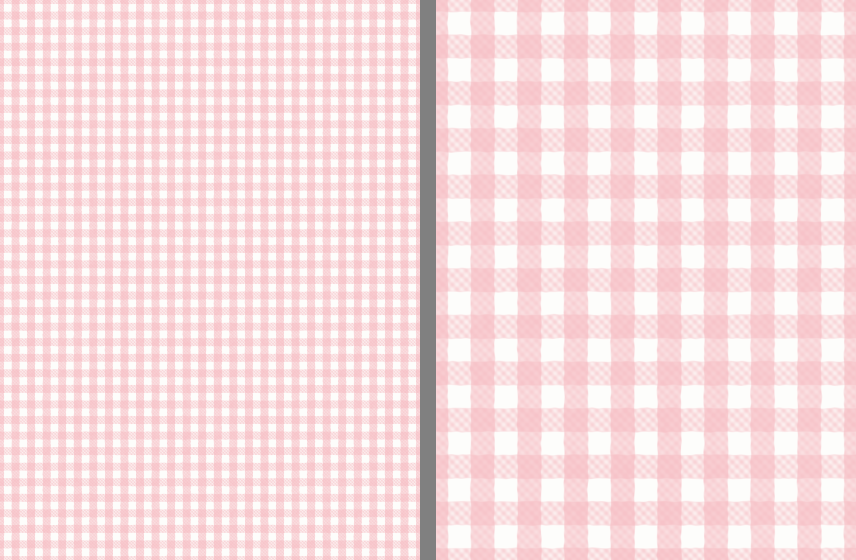
Left, the full canvas; right, a detail of the centre.
Give the GLSL for this pattern, as a Shadertoy shader.

```glsl
// Pale rose gingham cloth: woven checks with fine twill hatching and soft thread variation.

const float TAU = 6.2831853;
const vec2 CHECKS = vec2(27.0, 36.0);      // whole repeats across and down
const float BAND_WIDTH = 0.51;             // dyed share of each repeat
const float TWILL_COUNT = 5.0;             // hatch lines per repeat
const vec3 COTTON = vec3(0.992, 0.992, 0.984);
const vec3 ROSE = vec3(0.970, 0.778, 0.798);

// Unit gradient at a lattice point that wraps after the given period
vec2 latticeGradient(vec2 point, vec2 period) {
    vec2 p = mod(point, period);
    vec3 h = fract(p.xyx * vec3(0.1031, 0.1030, 0.0973));
    h += dot(h, h.yzx + 33.33);
    float angle = TAU * fract((h.x + h.y) * h.z);
    return vec2(cos(angle), sin(angle));
}

// Periodic gradient noise, roughly -0.7 to 0.7
float gradientNoise(vec2 p, vec2 period) {
    vec2 i = floor(p);
    vec2 f = fract(p);
    vec2 s = f * f * f * (f * (f * 6.0 - 15.0) + 10.0);
    vec2 e = vec2(1.0, 0.0);
    float a = dot(latticeGradient(i, period), f);
    float b = dot(latticeGradient(i + e.xy, period), f - e.xy);
    float c = dot(latticeGradient(i + e.yx, period), f - e.yx);
    float d = dot(latticeGradient(i + e.xx, period), f - e.xx);
    return mix(mix(a, b, s.x), mix(c, d, s.x), s.y);
}

// Coverage of a dyed band centred on every whole coordinate
float dyedBand(float x, float width, float softness) {
    float fromCentre = abs(fract(x + 0.5) - 0.5);
    return 1.0 - smoothstep(-softness, softness, fromCentre - 0.5 * width);
}

// Crossing diagonals, faded out where they are too fine to resolve
float twill(vec2 p, float count, float pixel) {
    float rising = sin(TAU * count * (p.x + p.y));
    float falling = sin(TAU * count * (p.x - p.y));
    float visible = 1.0 - smoothstep(0.36, 0.55, count * pixel);
    return (0.6 * rising + 0.4 * falling) * visible;
}

void mainImage(out vec4 fragColor, in vec2 fragCoord) {
    vec2 cloth = fragCoord / iResolution.xy * CHECKS;
    float pixel = max(CHECKS.x / iResolution.x, CHECKS.y / iResolution.y);

    // Fine fibre grain and slow variation from check to check
    float grain = gradientNoise(cloth * 5.0, CHECKS * 5.0);
    float tension = gradientNoise(cloth / 3.0, CHECKS / 3.0);

    // Upright and level bands with slightly uneven edges
    float softness = max(0.6 * pixel, 0.02);
    float width = BAND_WIDTH + 0.05 * grain;
    float warp = dyedBand(cloth.x, width, softness);
    float weft = dyedBand(cloth.y, width, softness);
    float crossing = warp * weft;

    // Upright bands are denser; level bands show more hatch
    float dye = 0.71 * warp + 0.52 * weft - 0.26 * crossing;
    float hatchDepth = 0.13 * warp + 0.25 * weft - 0.30 * crossing;
    float dyed = max(warp, weft);
    dye += hatchDepth * twill(cloth, TWILL_COUNT, pixel);
    dye += dyed * (0.08 * grain + 0.06 * tension);

    fragColor = vec4(mix(COTTON, ROSE, clamp(dye, 0.0, 1.06)), 1.0);
}
```
